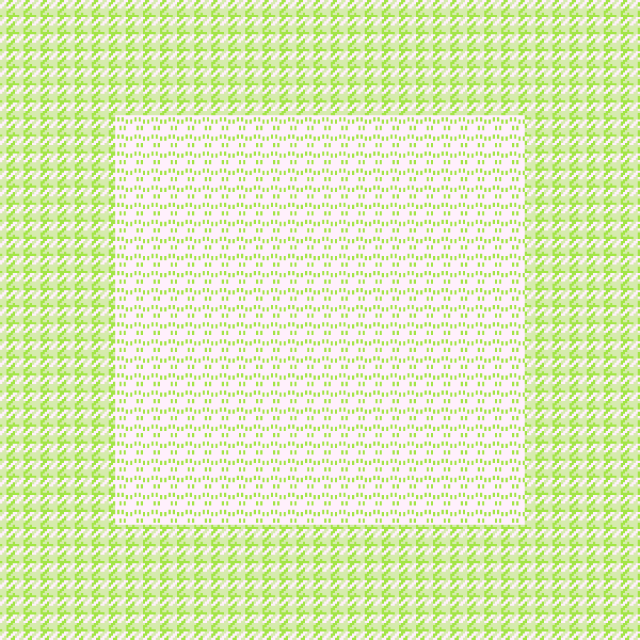
Reproduce this pattern procedurally as a WebGL 1 fragment shader.

```glsl
precision highp float;
// Draws a twill-woven lime border around a pale square of little stitched waves.
uniform vec2 u_resolution;

#define CELLS 300.0       // threads across the canvas
#define TILE 8.0          // threads in one repeat
#define PANEL_MIN 54.0    // panel edges, in threads
#define PANEL_MAX 246.0
#define TWILL 4.0         // length of one over-under step
#define SAMPLES 4         // antialiasing samples per axis
#define PINK vec3(1.00, 0.94, 0.99)
#define PALE vec3(0.84, 0.92, 0.68)
#define LIME vec3(0.64, 0.90, 0.28)

// 1 when the thread index lies in [first, first + count), wrapping round the tile
float band(float index, float first, float count) {
  return 1.0 - step(count - 0.5, mod(index - first, TILE));
}

// Stitches two threads tall: a stepped wave with a pair below each crest
float stitches(vec2 cell) {
  float odd = mod(cell.x, 2.0);
  float crest = band(cell.x, 7.0, 3.0);
  float wave = odd * band(cell.y, mix(0.0, 7.0, crest), 2.0);
  float pair = (1.0 - odd) * band(cell.x, 0.0, 3.0) * band(cell.y, 3.0, 2.0);
  return max(wave, pair);
}

// Lime-striped warp over a pink-striped weft, with one thin lime weft line
vec3 weave(vec2 cell) {
  vec3 warp = mix(PALE, LIME, band(cell.x, 3.0, 4.0));
  vec3 weft = mix(PALE, PINK, band(cell.y, 0.0, 4.0));
  weft = mix(weft, LIME, band(cell.y, 7.0, 1.0));
  float warpOnTop = 1.0 - step(TWILL * 0.5 - 0.5, mod(cell.x + cell.y, TWILL));
  return mix(weft, warp, warpOnTop);
}

vec3 cloth(vec2 uv) {
  // Thread rows are counted downward from the top edge
  vec2 cell = floor(vec2(uv.x, 1.0 - uv.y) * CELLS);
  vec2 inside = step(PANEL_MIN, cell) * (1.0 - step(PANEL_MAX, cell));
  vec3 panel = mix(PINK, LIME, stitches(cell));
  return mix(weave(cell), panel, inside.x * inside.y);
}

void main() {
  // Average an even grid of samples over the pixel
  vec3 sum = vec3(0.0);
  float n = float(SAMPLES);
  for (int j = 0; j < SAMPLES; j++) {
    for (int i = 0; i < SAMPLES; i++) {
      vec2 offset = (vec2(float(i), float(j)) + 0.5) / n - 0.5;
      sum += cloth((gl_FragCoord.xy + offset) / u_resolution);
    }
  }
  gl_FragColor = vec4(sum / (n * n), 1.0);
}
```
